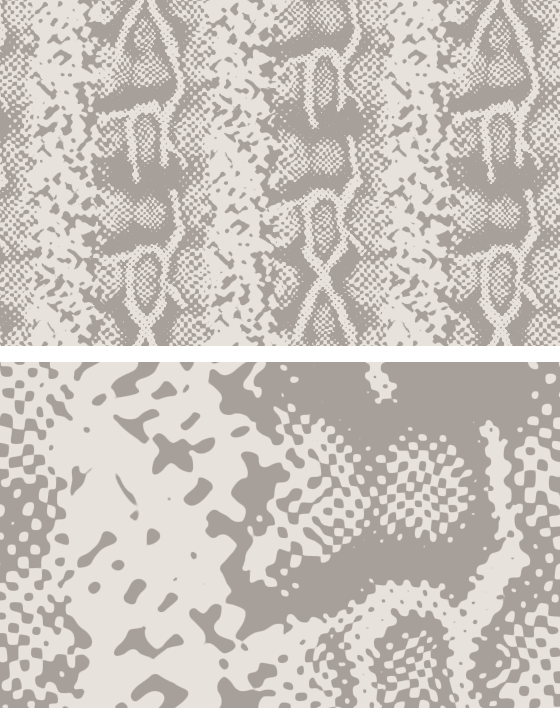
Top, the full canvas; bottom, a detail of the centre.
This pattern is drawn by a Shadertoy shader. Its source:

```glsl
// Two-tone snakeskin: half-drop columns of scaly saddles between speckled belly stripes.

const vec3 DARK = vec3(0.655, 0.627, 0.605);
const vec3 LIGHT = vec3(0.910, 0.886, 0.862);
const float COLUMN = 0.513;             // spacing of the saddle columns
const float HEIGHT = 0.981;             // vertical repeat of a column
const float ROW = 0.411;                // gap between the two arches of a repeat
const float CROSSING = 0.665;           // drop from first arch to crossed bands
const float SOLID = -0.22;              // tone that leaves no light scales
const float TAU = 6.2831853;

float hash(vec2 p) {
    vec3 q = fract(p.xyx * vec3(0.1031, 0.1030, 0.0973));
    q += dot(q, q.yzx + 33.33);
    return fract((q.x + q.y) * q.z);
}

// Value noise on a diagonal lattice; repeats with every unit of u.
float tiledNoise(vec2 u, float cells, float seed) {
    vec2 p = vec2(u.x + u.y, u.y - u.x) * cells, i = floor(p), f = fract(p);
    f = f * f * (3.0 - 2.0 * f);
    vec2 a = mod(i, cells) + seed, b = mod(i + 1.0, cells) + seed;
    return mix(mix(hash(a), hash(vec2(b.x, a.y)), f.x),
               mix(hash(vec2(a.x, b.y)), hash(b), f.x), f.y);
}

// Diamond scales, with a whole number of rows in each repeat.
float scaleField(vec2 p, float rows) {
    vec2 phase = TAU * rows * p / HEIGHT;
    return 0.5 + 0.5 * cos(phase.x) * cos(phase.y);
}

float segment(vec2 p, vec2 a, vec2 b) {
    vec2 d = b - a;
    return length(p - a - d * clamp(dot(p - a, d) / dot(d, d), 0.0, 1.0));
}

// Soft elliptical patch of the given strength.
float patchTone(vec2 p, vec2 center, vec2 radius, float strength) {
    return mix(strength, SOLID, smoothstep(0.70, 1.15, length((p - center) / radius)));
}

float bandTone(float d) {
    return mix(0.92, SOLID, smoothstep(0.004, 0.026, d));
}

float wrapY(float y) {
    return y - HEIGHT * floor(y / HEIGHT + 0.5);
}

// Arch with legs, shoulders, teardrop below and fan above; apex at the origin.
float archTone(vec2 q) {
    vec2 left = vec2(-0.047, -0.062), right = vec2(0.055, -0.050);
    float d = segment(q, left, vec2(-0.025, -0.014));
    d = min(d, segment(q, vec2(-0.025, -0.014), vec2(0.028, -0.012)));
    d = min(d, segment(q, vec2(0.028, -0.012), right));
    d = min(d, segment(q, left, vec2(-0.040, -0.165)));
    d = min(d, 0.004 + segment(q, vec2(-0.040, -0.165), vec2(-0.020, -0.225)));
    d = min(d, 0.003 + segment(q, right, vec2(0.050, -0.175)));
    d = min(d, 0.003 + segment(q, vec2(-0.040, -0.025), vec2(-0.115, -0.050)));
    d = min(d, segment(q, right, vec2(0.098, 0.040)));
    d = min(d, 0.003 + segment(q, vec2(0.098, 0.040), vec2(0.078, 0.145)));
    d = min(d, 0.005 + segment(q, vec2(0.060, -0.110), vec2(0.112, -0.180)));
    float taper = 0.028 + 0.12 * clamp(q.y + 0.13, -0.10, 0.05);
    float tone = patchTone(q, vec2(0.002, -0.110), vec2(taper, 0.080), 0.50);
    taper = 0.058 - 0.35 * clamp(q.y - 0.09, -0.04, 0.06);
    tone = max(tone, patchTone(q, vec2(0.010, 0.095), vec2(taper, 0.056), 0.52));
    tone = max(tone, patchTone(q, vec2(0.150, -0.085), vec2(0.080, 0.090), 0.58));
    tone = max(tone, patchTone(q, vec2(-0.140, -0.095), vec2(0.085, 0.080), 0.57));
    tone = max(tone, patchTone(q, vec2(0.165, 0.110), vec2(0.070, 0.085), 0.58));
    tone = max(tone, patchTone(q, vec2(-0.125, 0.095), vec2(0.095, 0.085), 0.58));
    return max(tone, bandTone(d));
}

// Two bands crossing at the origin, with a scaly wedge below.
float crossingTone(vec2 q) {
    vec2 m = vec2(abs(q.x), q.y);
    float d = segment(m, vec2(0.046, 0.085), vec2(0.0, 0.010));
    d = min(d, segment(m, vec2(0.0, 0.010), vec2(0.055, -0.100)));
    d = min(d, segment(m, vec2(0.055, -0.100), vec2(0.080, -0.175)));
    float tone = patchTone(q, vec2(0.0, -0.125), vec2(0.034, 0.055), 0.50);
    tone = max(tone, patchTone(m, vec2(0.142, -0.020), vec2(0.080, 0.085), 0.58));
    return max(tone, bandTone(d));
}

void mainImage(out vec4 fragColor, in vec2 fragCoord) {
    vec2 p = fragCoord / iResolution.y;
    vec2 tile = vec2(2.0 * COLUMN, HEIGHT);

    // Gentle warp makes scales and bands irregular.
    vec2 u = p / tile;
    p += 0.014 * (vec2(tiledNoise(u, 18.0, 3.0), tiledNoise(u, 18.0, 71.0)) - 0.5);
    u = p / tile;

    // Local coordinates within the half-drop columns.
    float column = floor((p.x - 0.165) / COLUMN);
    float x = p.x - 0.165 - (column + 0.5) * COLUMN;
    float y = p.y - 0.705 - 0.157 * mod(column, 2.0);

    // Tone: solid dark saddle fading to a light belly, plus the motifs.
    float grain = tiledNoise(u, 50.0, 17.0);
    float blotch = tiledNoise(u, 14.0, 43.0);
    float side = abs(x) + 0.04 * (blotch - 0.5);
    float tone = mix(SOLID, 0.72, smoothstep(0.055, 0.205, side));
    tone = max(tone, archTone(vec2(x, wrapY(y))));
    tone = max(tone, archTone(vec2(x, wrapY(y + ROW))));
    tone = max(tone, crossingTone(vec2(x, wrapY(y + CROSSING))));

    // Fine central scales grow outward, then dissolve into flecks on the belly.
    vec2 local = vec2(x, y);
    float scales = mix(scaleField(local, 54.0), scaleField(local, 41.0),
                       smoothstep(0.075, 0.100, abs(x)));
    scales += 0.42 * (grain - 0.5);
    float flecks = 0.5 + 1.25 * (grain - 0.5) + 0.12 * (blotch - 0.5);
    float level = tone - mix(scales, flecks, smoothstep(0.10, 0.21, abs(x - 0.025)));

    float edge = clamp(fwidth(level), 0.02, 0.40) * 0.7;
    fragColor = vec4(mix(DARK, LIGHT, smoothstep(-edge, edge, level)), 1.0);
}
```
